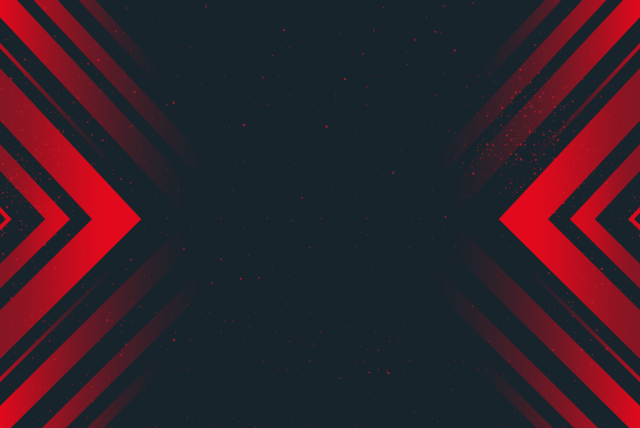
This background is drawn by a Shadertoy shader. Its source:

```glsl
// Mirrored red chevrons and fading diagonal stripes with paint speckles on dark slate.

float hash(vec2 p) {
    return fract(sin(dot(p, vec2(127.1, 311.7))) * 43758.5453);
}

// Antialiased strip between two values of the chevron coordinate
float band(float s, float inner, float outer) {
    float w = 1.0 / iResolution.y;
    return smoothstep(-w, w, s - inner) * smoothstep(-w, w, outer - s);
}

// Opacity falling from the side border to zero at the given reach
float fade(float x, float reach) {
    return pow(max(1.0 - x / reach, 0.0), 1.5);
}

// Soft round region in which speckles gather
float cloud(vec2 p, vec2 center, float radius) {
    vec2 d = (p - center) / radius;
    return exp(-dot(d, d));
}

// One randomly placed dot per cell, present with the given density
float speckles(vec2 p, float cells, float density) {
    vec2 id = floor(p * cells);
    vec2 center = 0.3 + 0.4 * vec2(hash(id + 3.1), hash(id + 8.7));
    float radius = mix(0.1, 0.28, hash(id + 5.3));
    float w = cells / iResolution.y;
    float dotMask = 1.0 - smoothstep(radius - 0.5 * w, radius + 0.5 * w, length(fract(p * cells) - center));
    return dotMask * step(hash(id), density) * mix(0.4, 1.0, hash(id + 1.9));
}

void mainImage(out vec4 fragColor, in vec2 fragCoord) {
    vec2 p = fragCoord / iResolution.y;
    float aspect = iResolution.x / iResolution.y;
    float x = min(p.x, aspect - p.x);
    float dy = p.y - 0.488;
    bool upper = dy > 0.0;

    // Chevron coordinate: the horizontal position of the tip through this point
    float s = x + abs(dy) / (upper ? 1.07 : 0.99);

    vec3 slate = vec3(0.09, 0.14, 0.17);
    vec3 red = vec3(0.89, 0.035, 0.11);

    // Solid chevrons, brightest at their tips
    float ink = band(s, 0.215, 0.330) * mix(0.55, 1.0, smoothstep(0.0, 0.27, x));
    ink += band(s, 0.1055, 0.164) * mix(0.55, 0.95, smoothstep(0.0, 0.16, x));
    ink += band(s, 0.0137, 0.0273) * 0.95;

    // Outer stripes, dissolving towards the middle
    float shift = upper ? 0.0 : 0.034;
    ink += band(s, 0.373, 0.385) * fade(x, 0.28) * 0.8;
    ink += band(s, 0.441, 0.518) * fade(x, 0.45);
    ink += band(s - shift, 0.557, 0.613) * fade(x, 0.49);
    ink += band(s - shift, 0.662, 0.701) * fade(x, 0.39);

    // Speckles, denser at the left border and the upper right
    vec2 fromRight = vec2(aspect - p.x, p.y);
    float density = 0.28 * cloud(p, vec2(0.04, 0.56), 0.10)
                  + 0.10 * cloud(p, vec2(0.14, 0.78), 0.15)
                  + 0.08 * cloud(p, vec2(0.06, 0.28), 0.18)
                  + 0.28 * cloud(fromRight, vec2(0.26, 0.67), 0.12)
                  + 0.18 * cloud(fromRight, vec2(0.14, 0.57), 0.10)
                  + 0.08 * cloud(fromRight, vec2(0.08, 0.27), 0.18);
    float grain = max(speckles(p, 90.0, density), 0.7 * speckles(p + 4.0, 150.0, density));

    vec3 color = mix(slate, red, clamp(ink, 0.0, 1.0));
    color = mix(color, vec3(0.80, 0.10, 0.16), grain * 0.7);
    fragColor = vec4(color, 1.0);
}
```
